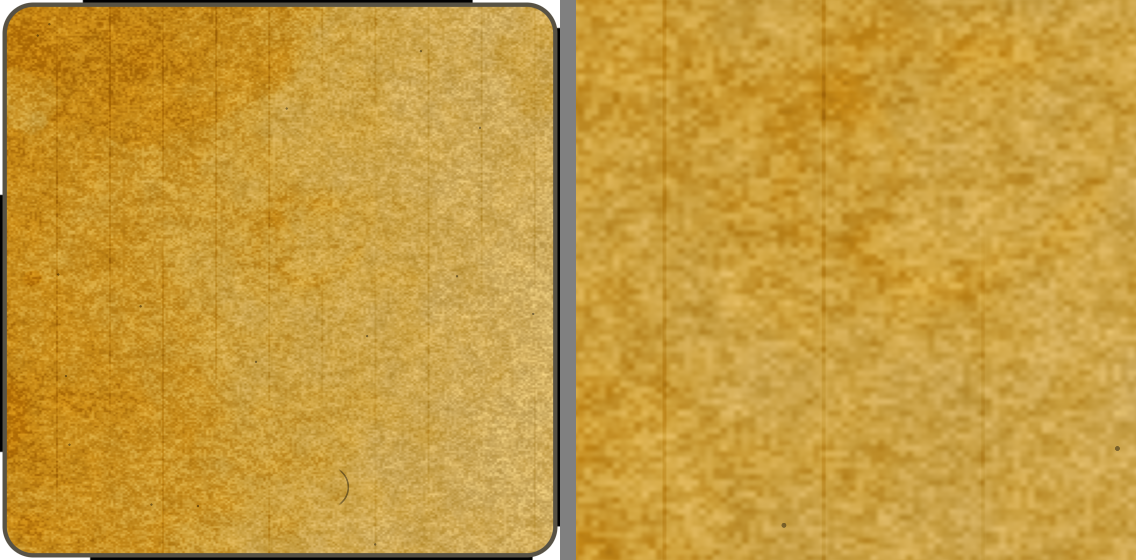
Left, the full canvas; right, a detail of the centre.
Give the GLSL for this texture, as a WebGL 1 fragment shader.

```glsl
precision highp float;
// Aged, stained paper on a rounded tile with a thin dark frame.
// A left-to-right tone ramp is disturbed by layered noise, warped stains,
// ruled creases and cellular flecks, then coloured through an ochre ramp.
uniform vec2 u_resolution;

const vec3 RUST  = vec3(0.70, 0.43, 0.02);
const vec3 AMBER = vec3(0.78, 0.54, 0.09);
const vec3 GOLD  = vec3(0.80, 0.63, 0.24);
const vec3 STRAW = vec3(0.81, 0.67, 0.36);
const vec3 CREAM = vec3(0.87, 0.76, 0.48);
const vec3 FRAME = vec3(0.34, 0.32, 0.27);

const float TILE_HALF = 0.4955;
const float CORNER_RADIUS = 0.055;
const float FRAME_WIDTH = 0.0078;
const float CREASE_SPACING = 0.0948;
const float CREASE_OFFSET = 0.1016;
const float MOTTLE = 0.55;
const float GRAIN_TONE = 0.55;
const float GRAIN_LIGHT = 0.20;
const float FLECK_CELLS = 26.0;

float hash(vec2 p) {
  vec3 q = fract(vec3(p.xyx) * 0.1031);
  q += dot(q, q.yzx + 33.33);
  return fract((q.x + q.y) * q.z);
}

float noise(vec2 p) {
  vec2 i = floor(p), f = fract(p);
  f = f * f * (3.0 - 2.0 * f);
  return mix(mix(hash(i), hash(i + vec2(1.0, 0.0)), f.x),
             mix(hash(i + vec2(0.0, 1.0)), hash(i + 1.0), f.x), f.y);
}

// Layered noise centred on zero
float clouds(vec2 p) {
  float sum = 0.0, amp = 0.5;
  for (int i = 0; i < 5; i++) {
    sum += amp * (noise(p) - 0.5);
    p = mat2(1.6, 1.2, -1.2, 1.6) * p + 17.3;
    amp *= 0.55;
  }
  return sum;
}

// Cellular noise: distance to the nearest scattered point, and its id
vec2 cells(vec2 p) {
  vec2 nearest = vec2(9.0, 0.0);
  for (int y = -1; y <= 1; y++) {
    for (int x = -1; x <= 1; x++) {
      vec2 c = floor(p) + vec2(float(x), float(y));
      float d = length(c + vec2(hash(c + 7.1), hash(c + 31.7)) - p);
      if (d < nearest.x) nearest = vec2(d, hash(c + 53.9));
    }
  }
  return nearest;
}

// Filled ellipse; softness is a fraction of its radius
float stain(vec2 p, vec2 centre, vec2 radius, float softness) {
  return 1.0 - smoothstep(1.0 - softness, 1.0 + softness, length((p - centre) / radius));
}

float ring(vec2 p, vec2 centre, float radius, float width) {
  float d = (length(p - centre) - radius) / width;
  return exp(-d * d);
}

vec3 paperColour(float t) {
  vec3 c = mix(RUST, AMBER, smoothstep(-0.15, 0.2, t));
  c = mix(c, GOLD, clamp((t - 0.2) / 0.3, 0.0, 1.0));
  c = mix(c, STRAW, clamp((t - 0.5) / 0.3, 0.0, 1.0));
  return mix(c, CREAM, clamp((t - 0.8) / 0.4, 0.0, 1.0));
}

vec3 paper(vec2 p, float px) {
  vec2 warp = vec2(clouds(p * 9.0), clouds(p * 9.0 + 40.0));
  vec2 w = p + 0.10 * warp;
  float tone = 0.22 + 0.64 * p.x + MOTTLE * (0.5 * clouds(p * 5.0 + 3.0) + 0.6 * clouds(p * 18.0));

  // Large stains and the paler patch at the left
  tone -= 0.19 * stain(w, vec2(0.24, 1.0), vec2(0.32, 0.255), 0.07);
  tone -= 0.10 * stain(w, vec2(0.20, 0.86), vec2(0.24, 0.26), 0.7);
  tone += 0.24 * stain(w, vec2(0.045, 0.81), vec2(0.08, 0.06), 0.12);
  tone -= 0.25 * stain(w, vec2(1.02, 0.92), vec2(0.11, 0.15), 0.25);
  tone -= 0.20 * stain(w, vec2(0.0, 0.27), vec2(0.07, 0.075), 0.2);
  tone -= 0.14 * stain(w, vec2(0.24, 0.17), vec2(0.26, 0.18), 0.6);
  tone -= 0.22 * stain(p + 0.02 * warp, vec2(0.057, 0.502), vec2(0.017, 0.014), 0.25);
  tone -= 0.13 * ring(w, vec2(0.565, 0.58), 0.08, 0.018);
  tone -= 0.11 * ring(w, vec2(0.483, 0.58), 0.045, 0.012);

  // Evenly spaced vertical creases of varying strength
  float column = (p.x - CREASE_OFFSET) / CREASE_SPACING;
  float creaseDist = abs(fract(column + 0.5) - 0.5) * CREASE_SPACING;
  float crease = 1.0 - smoothstep(0.0005, 0.0012 + px, creaseDist);
  crease *= smoothstep(0.2, 0.8, noise(vec2(floor(column + 0.5) * 5.0, p.y * 5.0)) + 0.25 * (p.y - 0.3));
  tone -= 0.17 * crease;

  // Fine fibrous grain
  float grain = 0.6 * noise(p * vec2(235.0, 290.0)) + 0.4 * noise(p * vec2(85.0, 145.0) + 9.0) - 0.5;
  vec3 colour = paperColour(tone + GRAIN_TONE * grain);
  colour *= 1.0 + GRAIN_LIGHT * grain - 0.05 * crease + 0.10 * clouds(p * 30.0);

  // Rare dark flecks and one curled fibre
  vec2 fleck = cells(p * FLECK_CELLS);
  float spot = step(0.965, fleck.y) * (1.0 - smoothstep(0.03, 0.03 + px * FLECK_CELLS, fleck.x));
  vec2 f = p - vec2(0.585, 0.13);
  float fibre = (1.0 - smoothstep(0.0004, 0.0006 + px, abs(length(f) - 0.037)))
              * smoothstep(0.018, 0.026, f.x);
  return colour * (1.0 - 0.4 * max(spot, fibre));
}

float span(float v, float lo, float hi, float px) {
  return smoothstep(lo - px, lo + px, v) * (1.0 - smoothstep(hi - px, hi + px, v));
}

void main() {
  vec2 p = gl_FragCoord.xy / u_resolution;
  float px = 1.0 / min(u_resolution.x, u_resolution.y);

  // White surround with black strips along each side
  vec2 a = abs(p - 0.5);
  float strip = a.y > a.x
    ? (p.y > 0.5 ? span(p.x, 0.148, 0.844, px) : span(p.x, 0.161, 0.951, px))
    : (p.x > 0.5 ? span(p.y, 0.060, 0.950, px) : span(p.y, 0.193, 0.652, px));
  vec3 colour = vec3(1.0 - strip);

  // Rounded tile: frame, then paper
  vec2 q = a - (TILE_HALF - CORNER_RADIUS);
  float d = length(max(q, 0.0)) + min(max(q.x, q.y), 0.0) - CORNER_RADIUS;
  colour = mix(colour, FRAME, 1.0 - smoothstep(-0.7 * px, 0.7 * px, d));
  float inside = 1.0 - smoothstep(-0.7 * px, 0.7 * px, d + FRAME_WIDTH);
  gl_FragColor = vec4(mix(colour, paper(p, px), inside), 1.0);
}
```
